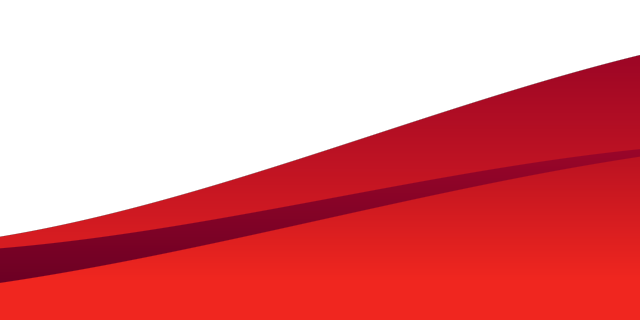
A WebGL 2 fragment shader for this background:

```glsl
#version 300 es
precision highp float;
// Layered red waves with a dark ribbon sweeping upward across a white background.

uniform vec2 u_resolution;
out vec4 outColor;

// Cubic coefficients (constant, x, x^2, x^3) of each edge height.
const vec4 BACK_EDGE     = vec4(0.2604, 0.3292, 0.5553, -0.3168);
const vec4 RIBBON_TOP    = vec4(0.2240, 0.1655, 0.3956, -0.2511);
const vec4 RIBBON_BOTTOM = vec4(0.1159, 0.2951, 0.2925, -0.1931);

// Vertical gradients: colours and the heights (low, high) they span.
const vec3 PAPER       = vec3(1.0);
const vec3 BACK_LOW    = vec3(0.84, 0.11, 0.13);
const vec3 BACK_HIGH   = vec3(0.61, 0.02, 0.145);
const vec2 BACK_SPAN   = vec2(0.26, 0.83);
const vec3 RIBBON_LOW  = vec3(0.42, 0.00, 0.14);
const vec3 RIBBON_HIGH = vec3(0.60, 0.02, 0.16);
const vec2 RIBBON_SPAN = vec2(0.11, 0.53);
const vec3 FRONT_LOW   = vec3(0.94, 0.15, 0.12);
const vec3 FRONT_HIGH  = vec3(0.73, 0.07, 0.13);
const vec2 FRONT_SPAN  = vec2(0.125, 0.51);

// Fine shadow along the crest of the back wave.
const float CREST_WIDTH  = 0.0025;
const float CREST_SHADOW = 0.35;

float curveHeight(vec4 c, float x) {
    return c.x + x * (c.y + x * (c.z + x * c.w));
}

// Signed vertical depth below a curve, positive inside the wave.
float depthBelow(vec4 curve, vec2 p) {
    return curveHeight(curve, p.x) - p.y;
}

// Smooth coverage about one pixel wide.
float coverage(float depth) {
    return clamp(depth / fwidth(depth) + 0.5, 0.0, 1.0);
}

vec3 verticalGradient(vec3 low, vec3 high, vec2 span, float y) {
    return mix(low, high, clamp((y - span.x) / (span.y - span.x), 0.0, 1.0));
}

void main() {
    vec2 p = gl_FragCoord.xy / u_resolution;

    // Back wave with its crest line
    float backDepth = depthBelow(BACK_EDGE, p);
    vec3 back = verticalGradient(BACK_LOW, BACK_HIGH, BACK_SPAN, p.y);
    back *= 1.0 - CREST_SHADOW * (1.0 - smoothstep(0.0, CREST_WIDTH, backDepth));
    vec3 color = mix(PAPER, back, coverage(backDepth));

    // Dark ribbon
    vec3 ribbon = verticalGradient(RIBBON_LOW, RIBBON_HIGH, RIBBON_SPAN, p.y);
    color = mix(color, ribbon, coverage(depthBelow(RIBBON_TOP, p)));

    // Bright front wave
    vec3 front = verticalGradient(FRONT_LOW, FRONT_HIGH, FRONT_SPAN, p.y);
    color = mix(color, front, coverage(depthBelow(RIBBON_BOTTOM, p)));

    outColor = vec4(color, 1.0);
}
```
